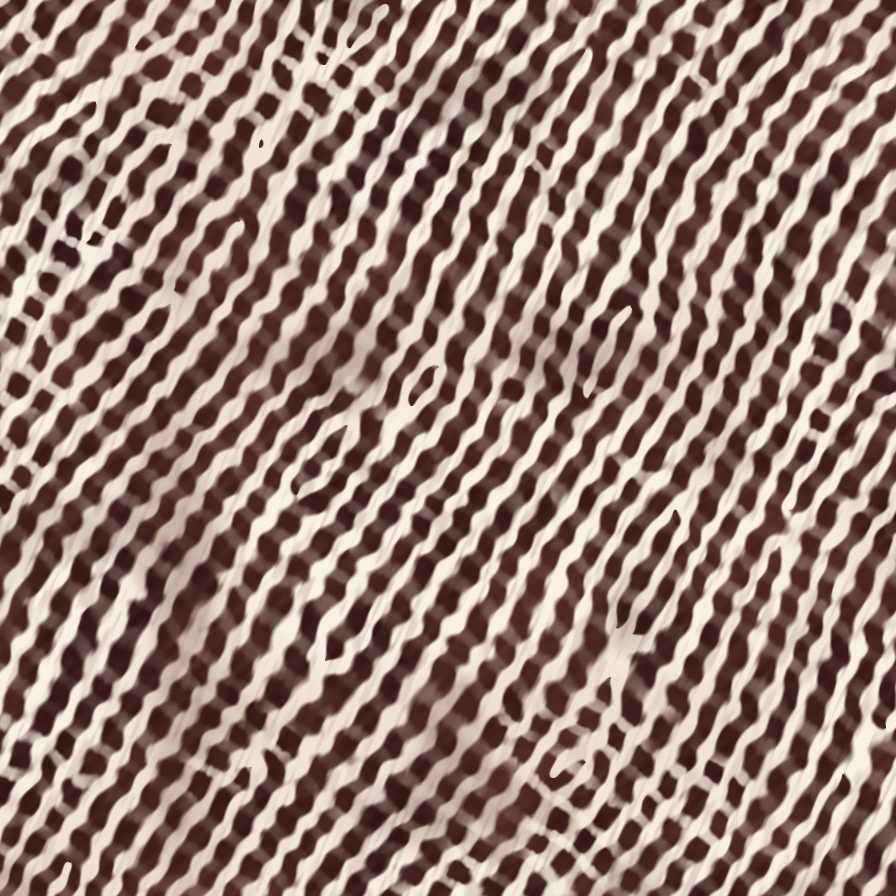
Reproduce this pattern procedurally as a three.js fragment shader.

```glsl
// Woolly cream ridges that fork and link into a diagonal net over dark maroon hollows.
varying vec2 vUv;

const float TAU = 6.28318;

float hash(vec2 p) {
  p = fract(p * vec2(0.1031, 0.1137));
  p += dot(p, p.yx + 33.33);
  return fract((p.x + p.y) * p.x * 17.3);
}

float noise(vec2 p) {
  vec2 i = floor(p), f = fract(p);
  f = f * f * (3.0 - 2.0 * f);
  return mix(mix(hash(i), hash(i + vec2(1.0, 0.0)), f.x),
             mix(hash(i + vec2(0.0, 1.0)), hash(i + vec2(1.0, 1.0)), f.x), f.y);
}

// x: ridge count across the grain, y: closeness to a fork.
// Paired windings add one ridge between two forks and leave distant ridges straight.
vec2 ridgeField(vec2 p, float across, float along) {
  float phase = 27.0 * across;
  phase += 0.5 * sin(6.0 * along + 3.0 * across) + 0.2 * sin(13.0 * along - 7.0 * across + 1.7);
  float knot = 0.0;
  for (int i = 0; i < 26; i++) {
    float n = float(i);
    vec2 start = fract(n * vec2(0.7549, 0.5698) + 0.13 * sin(n * vec2(7.1, 4.3))) * 1.2 - 0.15;
    vec2 span = vec2(0.53, 0.85) * (0.09 + 0.06 * sin(n * 5.3)) + 0.02 * sin(n * vec2(3.7, 9.1));
    vec2 a = p - start, b = a - span;
    float turn = mod(n, 2.0) * 2.0 - 1.0;
    phase += turn * (atan(a.y, a.x) - atan(b.y, b.x)) / TAU;
    knot += exp(-7000.0 * dot(a, a)) + exp(-7000.0 * dot(b, b));
  }
  return vec2(phase, min(knot, 1.0));
}

void main() {
  vec2 p = vUv;
  float across = dot(p, vec2(0.85, -0.53));
  float along = dot(p, vec2(0.53, 0.85));

  // Cross links, roughly square to the grain and gently uneven
  float linkPhase = 26.0 * along + 3.0 * across + 0.8 * noise(p * 8.0 + 5.0)
                  + 0.4 * noise(p * 24.0 + 31.0);
  float linkWave = cos(TAU * linkPhase);

  // Ridges step sideways at every link
  vec2 field = ridgeField(p, across, along);
  float phase = field.x - 0.05 * sin(TAU * linkPhase);
  phase += 0.26 * (noise(p * 30.0 + 11.0) - 0.5);

  // Fine hairs following the grain
  float hair = noise(vec2(across * 230.0 + along * 30.0, along * 42.0) + 60.0);
  float fuzz = noise(vec2(across * 130.0 - along * 25.0, along * 65.0) + 90.0);
  float fray = 0.35 * (hair - 0.5) + 0.45 * (fuzz - 0.5);

  float crest = cos(TAU * phase) + 0.24 * linkWave + 0.7 * field.y + fray;
  float ridge = smoothstep(-0.3, 0.68, crest);
  ridge *= 1.0 - 0.25 * smoothstep(0.6, 0.95, noise(p * 10.0 + 47.0));

  // Links are faint brown smudges, turning pale in scattered meshed patches
  float patchiness = 0.55 * noise(p * 6.5 + 21.0) + 0.45 * noise(p * 23.0 + 3.0);
  float pale = smoothstep(0.58, 0.78, patchiness);
  float smudge = 0.06 + 0.32 * noise(p * 27.0 + 73.0);
  float link = mix(smudge * smoothstep(-0.4, 1.0, linkWave + fray),
                   0.85 * smoothstep(0.05, 0.9, linkWave + fray), pale);
  float wool = 1.0 - (1.0 - ridge) * (1.0 - link);

  // Hollow and wool tints
  vec3 hollow = mix(vec3(0.205, 0.095, 0.10), vec3(0.325, 0.165, 0.155), noise(p * 14.0 + 17.0));
  hollow += 0.06 * (fuzz - 0.5);
  vec3 cream = mix(vec3(0.88, 0.825, 0.78), vec3(0.965, 0.94, 0.90), smoothstep(0.1, 0.6, hair));
  cream = mix(cream, vec3(0.89, 0.81, 0.77), 0.45 * smoothstep(0.6, 0.9, noise(p * 5.0 + 37.0)));

  // Half-lit wool is warmer than a plain blend
  vec3 color = mix(hollow, cream, wool) - wool * (1.0 - wool) * vec3(0.04, 0.09, 0.14);
  gl_FragColor = vec4(color, 1.0);
}
```
